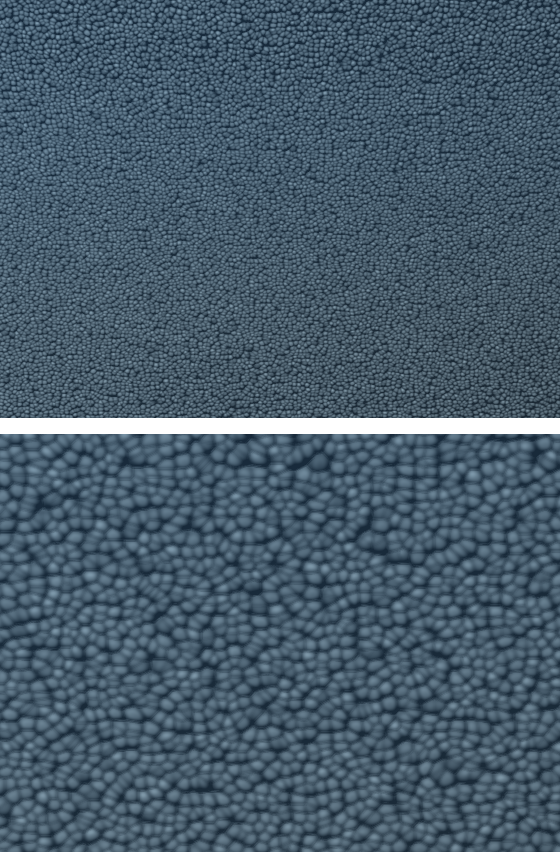
Top, the full canvas; bottom, a detail of the centre.
A Shadertoy shader for this texture:

```glsl
#define CELLS 130.0        // grains across the canvas width
#define FLATTEN 1.25       // how much wider than tall a grain is
#define TOP_GROWTH 0.14    // enlargement of the grain near the top
#define JITTER 0.9         // irregularity of the grain layout
#define CREASE 0.65        // width of the dark valleys
#define RELIEF 0.72        // contrast between valley and dome
#define SLOPE 0.58         // strength of the directional light
#define GLINT 0.28         // strength of the small highlights
#define MOTTLE 0.065       // strength of the soft cloudy variation
#define SOFTNESS 0.0025    // blur footprint as a share of the width
#define SAMPLES 3          // antialiasing samples per axis

const vec3 VALLEY_COLOR = vec3(0.13, 0.195, 0.25);
const vec3 CREST_COLOR = vec3(0.42, 0.51, 0.57);
const vec3 BLUE_SHEEN = vec3(-0.012, 0.003, 0.02);
const vec2 LIGHT_DIR = normalize(vec2(-0.35, 1.0));

vec2 hash2(vec2 p) {
    vec3 q = fract(p.xyx * vec3(0.1031, 0.1030, 0.0973));
    q += dot(q, q.yzx + 33.33);
    return fract((q.xx + q.yz) * q.zy);
}

float gradientNoise(vec2 p) {
    vec2 cell = floor(p), f = fract(p);
    vec2 u = f * f * f * (f * (f * 6.0 - 15.0) + 10.0);
    vec2 e = vec2(0.0, 1.0);
    float a = dot(hash2(cell) * 2.0 - 1.0, f);
    float b = dot(hash2(cell + e.yx) * 2.0 - 1.0, f - e.yx);
    float c = dot(hash2(cell + e.xy) * 2.0 - 1.0, f - e.xy);
    float d = dot(hash2(cell + e.yy) * 2.0 - 1.0, f - e.yy);
    return mix(mix(a, b, u.x), mix(c, d, u.x), u.y);
}

// Tone of the pebbled surface: domes, pits, slope light and glints
float grainTone(vec2 p) {
    vec2 cell = floor(p), f = fract(p);
    vec2 toCentre = vec2(0.0), grainId = vec2(0.0);
    float nearest = 8.0, second = 8.0;
    for (int j = -1; j <= 1; j++)
    for (int i = -1; i <= 1; i++) {
        vec2 g = vec2(i, j);
        vec2 r = g + 0.5 + (hash2(cell + g + 200.0) - 0.5) * JITTER - f;
        float dist = length(r);
        if (dist < nearest) {
            second = nearest;
            nearest = dist;
            toCentre = r;
            grainId = cell + g;
        } else {
            second = min(second, dist);
        }
    }
    vec2 rnd = hash2(grainId + 471.0);
    float dome = smoothstep(-0.05, CREASE, second - nearest);
    float pit = smoothstep(0.3, 0.75, nearest);
    float height = mix(dome, 1.0 - pit, 0.5);
    float slope = dot(-toCentre, LIGHT_DIR);
    float spot = smoothstep(0.45, 0.05, length(toCentre + LIGHT_DIR * 0.2));
    float glint = spot * smoothstep(0.72, 0.95, rnd.y);
    return RELIEF * (height - 0.58) + SLOPE * slope
         + 0.14 * (rnd.x - 0.5) * dome + GLINT * glint;
}

// Grain coordinates, stretched towards the top
vec2 grainSpace(vec2 uv, float height) {
    float growth = TOP_GROWTH * smoothstep(0.4, 1.1, height);
    vec2 p = (uv - vec2(0.5, 0.37)) * CELLS * (1.0 - growth);
    p.y *= FLATTEN;
    vec2 warp = vec2(gradientNoise(p * 0.2 + 60.0), gradientNoise(p * 0.2 + 95.0));
    return p + warp * 0.8 + 300.0;
}

void mainImage(out vec4 fragColor, in vec2 fragCoord) {
    vec2 uv = fragCoord / iResolution.x;
    vec2 place = fragCoord / iResolution.xy;

    // Supersampled soft grain
    float grain = 0.0;
    for (int j = 0; j < SAMPLES; j++)
    for (int i = 0; i < SAMPLES; i++) {
        vec2 offset = (vec2(i, j) + 0.5) / float(SAMPLES) - 0.5;
        grain += grainTone(grainSpace(uv + offset * SOFTNESS, place.y));
    }
    grain /= float(SAMPLES * SAMPLES);

    // Broad light: bright left, dim right, dark band below the top edge
    float band = exp(-pow((place.y - 0.88) / 0.09, 2.0));
    float light = 0.49 + 0.12 * (0.5 - place.x) - 0.07 * band
                - 0.05 * smoothstep(0.93, 1.0, place.y)
                - 0.04 * smoothstep(0.3, 0.0, place.y);
    float cloud = gradientNoise(uv * vec2(9.0, 20.0) + 20.0)
                + 0.8 * gradientNoise(uv * vec2(28.0, 52.0) + 50.0);
    float contrast = 1.12 + 0.2 * smoothstep(0.6, 0.95, place.y)
                   + 0.1 * smoothstep(0.35, 0.0, place.y);

    // Colour
    float tone = clamp(light + MOTTLE * cloud + grain * contrast, -0.1, 1.25);
    vec3 color = mix(VALLEY_COLOR, CREST_COLOR, tone);
    color += BLUE_SHEEN * (smoothstep(0.1, 0.75, place.y) - place.x * 0.6);
    fragColor = vec4(color, 1.0);
}
```
